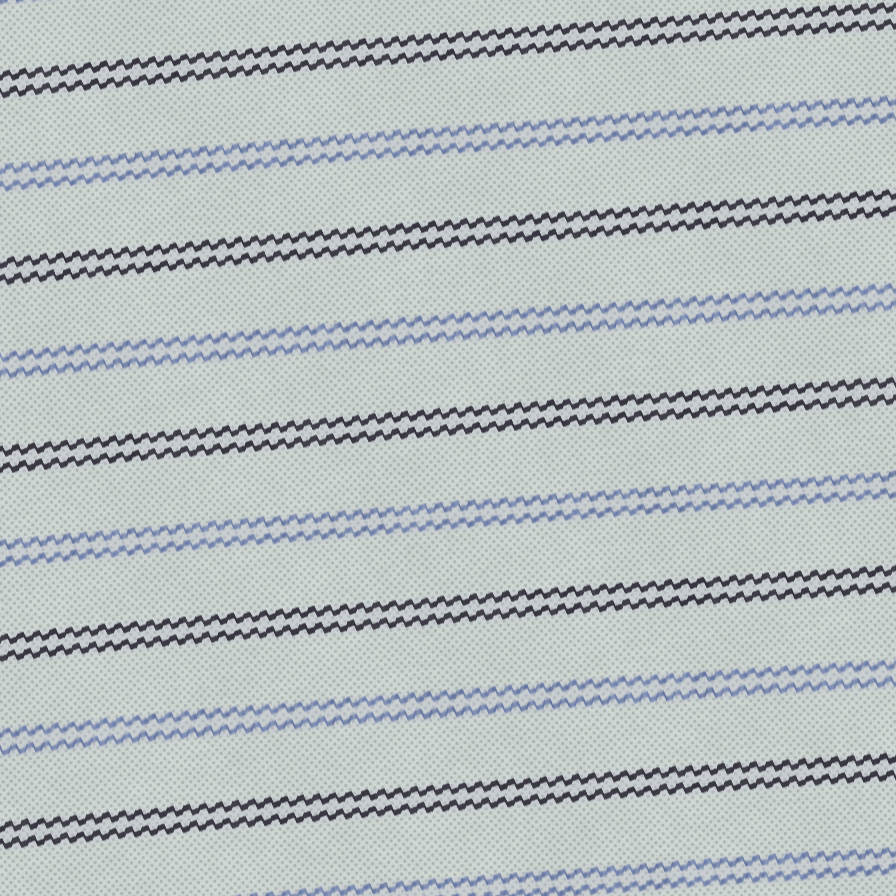
Write a WebGL 1 fragment shader that draws this texture.

```glsl
precision highp float;
uniform vec2 u_resolution;

const float TAU = 6.28318;
const float STRIPE_PITCH = 0.1048;

float hash(vec2 cell) {
  return fract(sin(dot(cell, vec2(127.1, 311.7))) * 4375.85);
}

// Slow, uneven drift of the threads
float drift(vec2 p) {
  return sin(p.x * 13.0 + p.y * 7.0) * 0.5
       + sin(p.x * 29.0 - p.y * 41.0 + 1.3) * 0.3
       + sin(p.x * 67.0 + p.y * 53.0 + 4.1) * 0.2;
}

// Staggered pits between the threads
float weavePits(vec2 cloth) {
  vec2 phase = cloth * TAU * vec2(110.0, 106.0);
  float lattice = 0.5 + 0.5 * cos(phase.x) * cos(phase.y);
  return smoothstep(0.42, 0.96, lattice);
}

// Coverage of one stepped thread; offset is the distance across it
float steppedThread(float along, float offset, float seed, float halfWidth, float soft) {
  float turn = along * 55.0 + seed * 0.35;
  float wobble = hash(vec2(floor(turn * 2.0), seed)) - 0.5;
  float wave = clamp(sin(turn * TAU) * 2.6, -1.0, 1.0);
  float slant = 0.25 * sin(turn * TAU * 2.0);
  float center = 0.0025 * (wave - slant) + 0.0005 * wobble;
  float d = abs(offset - center) - halfWidth - 0.0004 * wobble;
  return 1.0 - smoothstep(-soft, soft, d);
}

void main() {
  vec2 p = gl_FragCoord.xy / u_resolution;
  float pixel = 1.0 / min(u_resolution.x, u_resolution.y);

  // Cloth axes: tilted rows with a slight bow
  vec2 cloth = vec2(p.x + 0.077 * p.y,
                    p.y - 0.077 * p.x - 0.016 * p.x * (1.0 - p.x));
  cloth += 0.0006 * vec2(drift(p.yx), drift(p));

  // Ground weave with mild thread-to-thread variation
  float shade = 0.008 * drift(p * 1.7 + 2.0)
              + 0.02 * (hash(floor(cloth * vec2(110.0, 212.0))) - 0.5);
  vec3 ground = vec3(0.805, 0.836, 0.820) + shade;
  vec3 pit = vec3(0.675, 0.708, 0.700) + shade;
  vec3 color = mix(ground, pit, weavePits(cloth));

  // Dark and blue stripes alternate
  float stripePos = (cloth.y - 0.0676) / STRIPE_PITCH;
  float stripe = floor(stripePos + 0.5);
  float across = (stripePos - stripe) * STRIPE_PITCH;
  float isBlue = mod(stripe, 2.0);

  // Lilac fringe around each pair
  float fringe = 1.0 - smoothstep(0.012, 0.021, abs(across + 0.001));
  color = mix(color, vec3(0.755, 0.765, 0.815), 0.38 * fringe);

  // Two stepped threads per stripe
  float halfWidth = mix(0.0032, 0.0029, isBlue);
  float soft = max(mix(0.0014, 0.0020, isBlue), pixel * 0.8);
  float cover = 0.0;
  for (int i = 0; i < 2; i++) {
    float side = float(i) * 2.0 - 1.0;
    float seed = stripe * 2.0 + float(i);
    cover = max(cover, steppedThread(cloth.x, across - side * 0.0094, seed, halfWidth, soft));
  }

  // Yarn tone varies from stitch to stitch
  float yarn = hash(vec2(floor(cloth.x * 110.0), stripe)) - 0.5;
  float ribs = 0.5 + 0.5 * sin(cloth.x * TAU * 110.0 + stripe);
  vec3 dark = vec3(0.215, 0.210, 0.250) + 0.05 * yarn;
  vec3 blue = vec3(0.385, 0.455, 0.640) + 0.07 * yarn;
  float strength = mix(0.97, 0.92 - 0.24 * ribs, isBlue);
  color = mix(color, mix(dark, blue, isBlue), cover * strength);

  gl_FragColor = vec4(color, 1.0);
}
```
